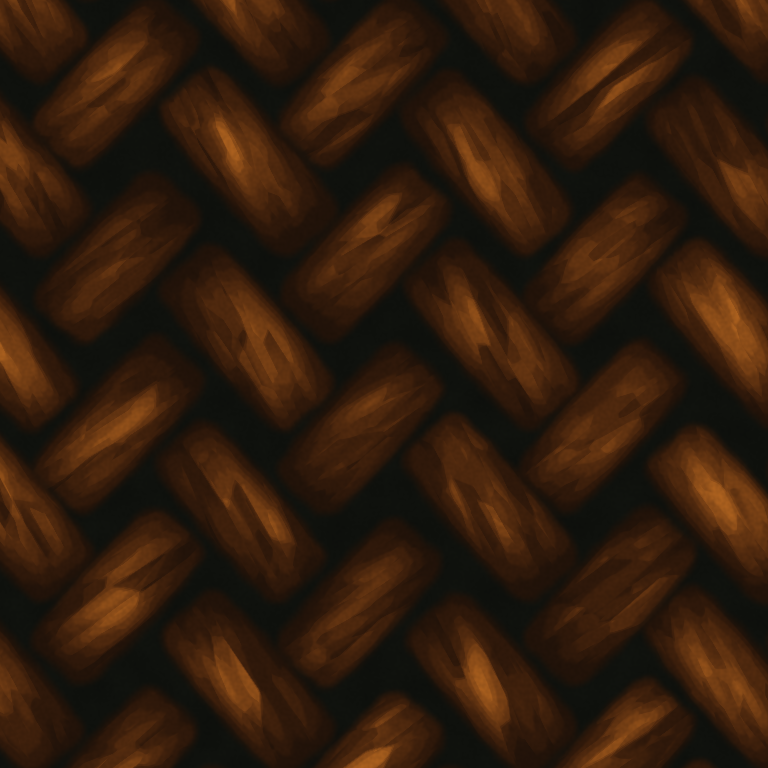
Give the GLSL for this pattern, as a Shadertoy shader.

```glsl
// Herringbone weave of short, dark brown strands with painted, faceted highlights.

const vec2 PERIOD = vec2(0.318, 0.2245);       // spacing of strands of one lean
const vec3 GAP_COLOR = vec3(0.058, 0.066, 0.050);

vec2 hash2(vec2 p) {
    vec3 q = fract(vec3(p.xyx) * vec3(0.1031, 0.1030, 0.0973));
    q += dot(q, q.yzx + 33.33);
    return fract((q.xx + q.yz) * q.zy);
}

float gradientDot(vec2 cell, vec2 offset) {
    float angle = 6.2832 * hash2(cell).x;
    return dot(vec2(cos(angle), sin(angle)), offset);
}

float gradientNoise(vec2 p) {
    vec2 i = floor(p), f = fract(p);
    vec2 w = f * f * f * (f * (f * 6.0 - 15.0) + 10.0);
    vec2 e = vec2(1.0, 0.0);
    float low = mix(gradientDot(i, f), gradientDot(i + e.xy, f - e.xy), w.x);
    float high = mix(gradientDot(i + e.yx, f - e.yx), gradientDot(i + e.xx, f - e.xx), w.x);
    return mix(low, high, w.y);
}

// Random shade per Voronoi cell, blended narrowly across the cell borders
float facets(vec2 p) {
    vec2 cell = floor(p);
    float total = 0.0, weights = 0.0;
    for (int y = -1; y <= 1; y++)
    for (int x = -1; x <= 1; x++) {
        vec2 id = cell + vec2(x, y);
        vec2 d = id + 0.15 + 0.7 * hash2(id) - p;
        float w = exp(-28.0 * dot(d, d));
        total += w * hash2(id + 57.0).y;
        weights += w;
    }
    return total / max(weights, 1e-12);
}

float roundedBox(vec2 p, vec2 halfSize, float radius) {
    vec2 q = abs(p) - halfSize + radius;
    return length(max(q, 0.0)) + min(max(q.x, q.y), 0.0) - radius;
}

float softSteps(float t, float count) {
    float s = t * count;
    return (floor(s) + smoothstep(0.25, 0.75, fract(s))) / count;
}

vec3 brownRamp(float t) {
    return vec3(0.085, 0.056, 0.032)
         + t * vec3(0.33, 0.10, 0.005)
         + t * t * vec3(0.22, 0.20, 0.075);
}

// Brightness of a strand: dark rim, bright crown, slanted brush facets
float strandLight(vec2 p, vec2 halfSize, vec2 seed) {
    vec2 rnd = hash2(seed + 11.0);
    vec2 crown = (p - halfSize * (rnd - 0.5) * vec2(0.3, 0.2)) / halfSize;
    vec2 fall = max(1.0 - crown * crown, 0.0);
    float mass = fall.x * fall.y;

    vec2 grain = vec2(p.x, p.y + 0.2 * p.x);
    vec2 shift = 40.0 * hash2(seed + 3.0);
    float broad = facets(grain * vec2(10.0, 36.0) + shift);
    float fine = facets(grain * vec2(17.0, 68.0) + shift.yx);
    float streak = gradientNoise(grain * vec2(9.0, 42.0) + shift);
    float flake = clamp(0.58 * broad + 0.32 * fine + 0.45 * streak, 0.0, 1.0);

    float strength = mix(0.68, 0.94, rnd.y);
    float t = 0.10 + strength * mass * (0.22 + 0.95 * flake);
    return mix(t, softSteps(t, 8.0), 0.75);
}

// Paints the strands of one lean over the colour below
vec3 paintStrands(vec3 color, vec2 uv, vec2 origin, float angle, vec2 halfSize) {
    vec2 axis = vec2(cos(angle), sin(angle));
    vec2 nearest = floor((uv - origin) / PERIOD + 0.5);
    for (int j = -1; j <= 1; j++) {
        vec2 id = nearest + vec2(0.0, j);
        vec2 seed = id + 20.0 + 50.0 * step(angle, 0.0);
        vec2 rnd = hash2(seed);
        vec2 d = uv - origin - id * PERIOD - (rnd - 0.5) * 0.012;
        vec2 p = vec2(dot(d, axis), dot(d, vec2(-axis.y, axis.x)));

        // Tapered ends and a slightly uneven outline
        float along = p.x / halfSize.x;
        vec2 bulged = vec2(p.x, p.y * (1.0 + 0.14 * along * along));
        vec2 size = halfSize * (0.97 + 0.07 * rnd.yx);
        float dist = roundedBox(bulged, size, 0.024);
        dist += 0.004 * gradientNoise(p * 38.0 + seed * 7.0);
        if (dist > 0.012) continue;

        float cover = 1.0 - smoothstep(-0.010, 0.008, dist);
        color = mix(color, brownRamp(strandLight(p, size, seed)), cover);
    }
    return color;
}

void mainImage(out vec4 fragColor, in vec2 fragCoord) {
    vec2 uv = fragCoord / iResolution.y;
    vec3 color = GAP_COLOR * (1.0 + 0.15 * gradientNoise(uv * 24.0));

    color = paintStrands(color, uv, vec2(0.000, 0.785), -0.86, vec2(0.128, 0.057));
    color = paintStrands(color, uv, vec2(0.153, 0.892), 0.83, vec2(0.121, 0.056));

    // Fine canvas grain
    color *= 1.0 + 0.09 * gradientNoise(uv * 190.0) + 0.04 * gradientNoise(uv * 80.0);
    fragColor = vec4(color, 1.0);
}
```
